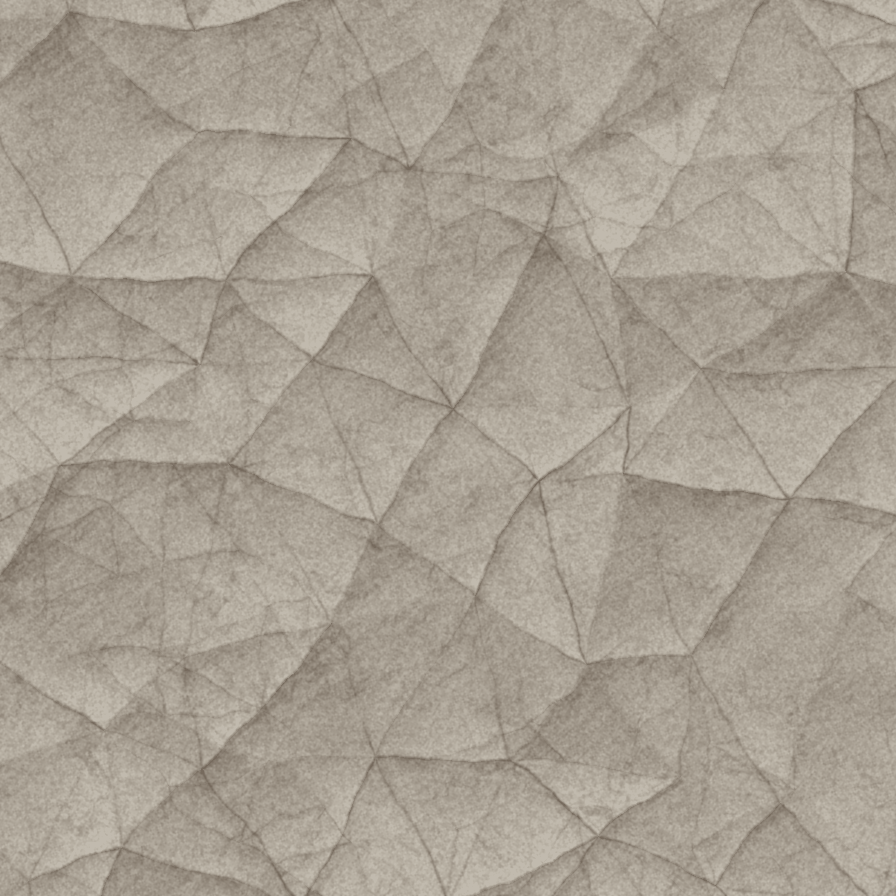
Give the GLSL for this texture, as a Shadertoy shader.

```glsl
#define FOLD_SCALE 6.3
#define CREASE_SCALE 11.5
#define JITTER 0.39
#define LINE_WIDTH 0.0018
#define FACET_CONTRAST 0.31
#define EDGE_SHADE 0.55
#define LINE_DARKNESS 0.54
#define GRAIN 0.92
#define BASE_TONE 0.79
#define LIGHT_DIR vec2(-0.40, 0.92)
#define SHADOW_COLOR vec3(0.55, 0.51, 0.46)
#define PAPER_COLOR vec3(0.71, 0.68, 0.63)

float hash(vec2 p) {
    vec3 q = fract(p.xyx * vec3(0.1031, 0.1030, 0.0973));
    q += dot(q, q.yzx + 33.33);
    return fract((q.x + q.y) * q.z);
}

float noise(vec2 p) {
    vec2 i = floor(p), f = fract(p);
    f = f * f * (3.0 - 2.0 * f);
    return mix(mix(hash(i), hash(i + vec2(1, 0)), f.x),
               mix(hash(i + vec2(0, 1)), hash(i + vec2(1, 1)), f.x), f.y);
}

float fbm(vec2 p) {
    float sum = 0.0, amp = 0.5;
    for (int i = 0; i < 5; i++) {
        sum += amp * noise(p);
        p = mat2(1.6, 1.2, -1.2, 1.6) * p + 7.3;
        amp *= 0.5;
    }
    return sum;
}

vec2 rotate(vec2 p, float a) {
    return mat2(cos(a), sin(a), -sin(a), cos(a)) * p;
}

// Jittered vertex of a triangular lattice
vec2 vertex(vec2 id) {
    float angle = 6.2832 * hash(id + 11.7);
    float radius = JITTER * sqrt(hash(id + 47.1));
    return vec2(id.x + 0.5 * id.y, 0.866 * id.y) + radius * vec2(cos(angle), sin(angle));
}

float inwardDistance(vec2 p, vec2 a, vec2 b) {
    vec2 along = normalize(b - a);
    return dot(p - a, vec2(-along.y, along.x));
}

// One triangle edge: x = directional shade, y = fold line, z = strokes beside it
vec3 edgeTerms(vec2 p, vec2 a, vec2 b, vec2 edgeId, float scale) {
    vec2 along = normalize(b - a);
    vec2 inward = vec2(-along.y, along.x);
    float d = abs(dot(p - a, inward));
    float strength = smoothstep(0.05, 0.9, hash(edgeId + 83.0));
    float nearTip = exp(-4.0 * min(length(p - a), length(p - b)));
    float wear = 0.4 + 0.8 * noise(p * 5.0 + 20.0) + 0.5 * nearTip;
    float reach = 0.07 + 0.19 * noise(p * 2.5 + 5.0);
    float facing = dot(inward, LIGHT_DIR);
    float shade = facing * (0.25 + 0.75 * strength) * exp(-d / reach);
    float w = d / (scale * LINE_WIDTH);
    float line = exp(-w * w) + 0.26 * exp(-w * 0.28);
    vec2 strokeUv = vec2(dot(p - a, along) * 3.5, (d + 0.06 * dot(p - a, along)) * 210.0 / scale);
    float strokes = smoothstep(0.56, 0.88, noise(strokeUv + edgeId * 7.0));
    strokes *= exp(-d / 0.13) * (0.55 - 0.45 * facing);
    return vec3(shade, vec2(line * wear, strokes) * (0.2 + 0.8 * strength));
}

// Folded sheet: x = facet tone, y = shading beside folds, z = fold lines
vec3 foldedSheet(vec2 p, float scale) {
    p *= scale;
    vec2 cell = floor(vec2(p.x - 0.57735 * p.y, 1.1547 * p.y));
    vec3 result = vec3(0);
    for (int k = 0; k < 18; k++) {
        vec2 id = cell + vec2(k % 3 - 1, (k / 3) % 3 - 1);
        bool upper = k >= 9;
        vec2 ia = id + (upper ? vec2(1, 1) : vec2(0, 0));
        vec2 ib = id + (upper ? vec2(0, 1) : vec2(1, 0));
        vec2 ic = id + (upper ? vec2(1, 0) : vec2(0, 1));
        vec2 a = vertex(ia), b = vertex(ib), c = vertex(ic);
        float inside = min(inwardDistance(p, a, b),
                           min(inwardDistance(p, b, c), inwardDistance(p, c, a)));
        if (inside < 0.0) continue;
        vec3 e0 = edgeTerms(p, a, b, ia + ib, scale);
        vec3 e1 = edgeTerms(p, b, c, ib + ic, scale);
        vec3 e2 = edgeTerms(p, c, a, ic + ia, scale);
        vec2 u = b - a, v = c - a;
        float hu = hash(ib + 5.0) - hash(ia + 5.0);
        float hv = hash(ic + 5.0) - hash(ia + 5.0);
        vec2 slope = vec2(hu * v.y - hv * u.y, hv * u.x - hu * v.x)
                   / max(u.x * v.y - u.y * v.x, 0.25);
        float soft = smoothstep(0.0, 0.004 * scale, inside);
        result = vec3(clamp(dot(slope, LIGHT_DIR), -1.0, 1.0) * soft,
                      (e0.x + e1.x + e2.x) * (0.3 + 0.7 * soft),
                      max(e0.y, max(e1.y, e2.y)) + 0.5 * max(e0.z, max(e1.z, e2.z)));
    }
    return result;
}

// Short hair-thin wrinkles along noise contours
float wrinkles(vec2 p, float scale) {
    vec2 q = p * scale;
    float contour = abs(fbm(q) - 0.48);
    float mask = smoothstep(0.46, 0.68, noise(q * 1.7 + 31.0));
    return mask * (1.0 - smoothstep(0.0, 0.0026 * scale, contour));
}

void mainImage(out vec4 fragColor, in vec2 fragCoord) {
    vec2 uv = fragCoord / iResolution.y;

    // Bend the straight folds slightly
    vec2 bend = vec2(fbm(uv * 7.0), fbm(uv * 7.0 + 40.0)) - 0.5;
    vec2 fray = vec2(noise(uv * 70.0), noise(uv * 70.0 + 9.0)) - 0.5;
    vec2 p = uv + 0.036 * bend + 0.0022 * fray + 3.0;

    // Large folds with weaker, patchy creases between them
    vec3 folds = foldedSheet(p, FOLD_SCALE);
    vec3 creases = foldedSheet(rotate(p + 0.03 * bend, 0.6), CREASE_SCALE);
    float patches = smoothstep(0.3, 0.7, noise(uv * 5.0 + 60.0));
    float tone = BASE_TONE + FACET_CONTRAST * (folds.x + 0.5 * patches * creases.x);
    tone += EDGE_SHADE * (folds.y + 0.45 * patches * creases.y);
    tone -= LINE_DARKNESS * (folds.z + 0.55 * (0.2 + 0.8 * patches) * creases.z);

    // Mottling, wrinkles and slanted fibres in the shadows
    tone += 0.5 * (fbm(uv * 18.0 + 15.0) - 0.48);
    tone -= 0.30 * wrinkles(uv, 13.0) + 0.26 * wrinkles(rotate(uv, 1.1) + 8.0, 23.0);
    float fibres = noise(rotate(uv + 0.03 * bend, -0.65) * vec2(18.0, 210.0));
    tone -= 0.36 * (fibres - 0.5) * smoothstep(0.9, 0.4, tone);

    // Fine paper grain
    float grain = 0.5 * noise(uv * 310.0) + 0.5 * noise(rotate(uv, 0.5) * 470.0 + 70.0);
    tone += GRAIN * (grain - 0.5);

    fragColor = vec4(mix(SHADOW_COLOR, PAPER_COLOR, clamp(tone, -0.55, 1.3)), 1.0);
}
```
